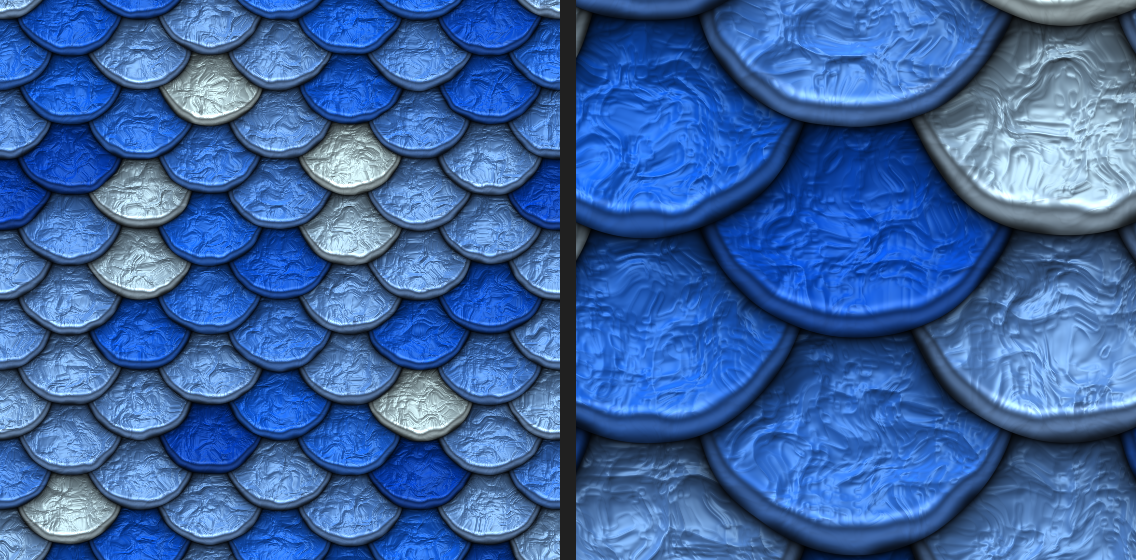
Left, the full canvas; right, a detail of the centre.
A Shadertoy shader for this pattern:

```glsl
// Overlapping glazed blue fish-scale tiles with hammered faces and rounded rims.

const float COLUMNS   = 8.0;    // staggered columns; rows are half a unit apart
const float RADIUS    = 0.785;  // tile radius in column widths
const float JITTER    = 0.02;   // placement error of each tile
const float WOBBLE    = 0.035;  // unevenness of the outline
const float RIM_SIDE  = 0.075;  // rim width at the sides
const float RIM_FOOT  = 0.135;  // rim width at the lowest point
const float BUMP      = 0.065;  // strength of the hammered relief
const float DOME      = 0.85;   // curvature of the face
const vec2  GLOSS_DIR = vec2(0.0, -0.42);  // slope that mirrors the light
const vec3  DEEP  = vec3(0.01, 0.22, 0.68);
const vec3  ROYAL = vec3(0.05, 0.33, 0.82);
const vec3  STEEL = vec3(0.31, 0.49, 0.75);
const vec3  PALE  = vec3(0.58, 0.67, 0.70);
const vec3  GAP   = vec3(0.03, 0.07, 0.13);

float hash(vec2 p) {
    vec3 q = fract(p.xyx * 0.1031);
    q += dot(q, q.yzx + 33.33);
    return fract((q.x + q.y) * q.z);
}

// Value noise with a whole number of cells per unit, wrapping at the canvas edge
float noise(vec2 p, float cells) {
    p *= cells;
    float period = COLUMNS * cells;
    vec2 i = floor(p), f = fract(p);
    f = f * f * f * (f * (f * 6.0 - 15.0) + 10.0);
    vec2 a = mod(i, period), b = mod(i + 1.0, period);
    return mix(mix(hash(a), hash(vec2(b.x, a.y)), f.x),
               mix(hash(vec2(a.x, b.y)), hash(b), f.x), f.y);
}

// Creased relief of the glaze
float relief(vec2 p) {
    p += 0.16 * vec2(noise(p, 5.0), noise(p + 3.0, 5.0));
    float height = 0.0, amp = 0.5, cells = 4.0;
    for (int i = 0; i < 4; i++) {
        height += amp * (1.0 - abs(2.0 * noise(p, cells) - 1.0));
        amp *= 0.5;
        cells *= 2.0;
    }
    return height;
}

vec3 glaze(float tone) {
    vec3 c = mix(DEEP, ROYAL, smoothstep(0.0, 0.28, tone));
    c = mix(c, STEEL, smoothstep(0.25, 0.62, tone));
    return mix(c, PALE, smoothstep(0.78, 0.95, tone));
}

// q: position from the tile centre, d: signed distance to its outline
vec3 shadeTile(vec2 q, float d, float tone, vec2 slope, float grain) {
    vec3 base = glaze(tone);
    float down = clamp(-q.y / max(length(q), 0.001), 0.0, 1.0);
    float rimWidth = mix(RIM_SIDE, RIM_FOOT, down * down);
    float t = -d / rimWidth + 0.35 * (grain - 0.5);

    // Face: soft vertical gradient, relief and broken gloss
    vec2 tilt = q * DOME + slope * BUMP;
    vec2 off = tilt - GLOSS_DIR;
    float gloss = exp(-9.0 * dot(off, off));
    float light = mix(0.84, 1.0, smoothstep(0.2, -0.45, q.y));
    light += 0.035 * dot(slope, vec2(0.35, -0.8));
    vec3 face = base * light + gloss * mix(0.13, 0.36, tone) * vec3(0.9, 1.0, 0.98);

    // Rim: duller side wall that rolls off into the gap
    vec3 grey = vec3(dot(base, vec3(0.3, 0.5, 0.2)));
    vec3 rim = mix(base, grey, 0.22) * (0.82 + 0.015 * dot(slope, vec2(0.3, -0.6)));
    rim += 0.07 * down * exp(-pow((t - 0.5) / 0.2, 2.0));
    rim *= mix(0.2, 1.0, smoothstep(-0.1, 0.45, t));
    vec3 col = mix(rim, face, smoothstep(0.75, 1.05, t));

    // Crease before the rim and bright line along the edge of the face
    col *= 1.0 - 0.22 * exp(-pow((t - 0.78) / 0.13, 2.0));
    float edge = exp(-pow((t - 1.1) / 0.14, 2.0));
    return col + edge * down * down * mix(0.15, 0.38, tone) * (0.45 + 0.8 * grain);
}

void mainImage(out vec4 fragColor, in vec2 fragCoord) {
    vec2 p = COLUMNS * fragCoord / iResolution.xy;
    float pixel = COLUMNS / iResolution.y;

    // Surface detail shared by all tiles
    vec2 e = vec2(0.012, 0.0);
    float h = relief(p);
    vec2 slope = vec2(relief(p + e.xy) - h, relief(p + e.yx) - h) / e.x;
    float grain = noise(p, 6.0);
    float wobble = WOBBLE * (noise(p + 1.7, 3.0) - 0.5);

    // Paint rows from the lowest upward, each shading the ones beneath
    vec3 col = GAP;
    float firstRow = floor(2.0 * p.y) - 2.0;
    for (int k = 0; k < 7; k++) {
        float row = firstRow + float(k);
        float shift = 1.0 - mod(row, 2.0);
        float column = 2.0 * floor((p.x - shift) * 0.5 + 0.5) + shift;
        vec2 id = mod(vec2(column, row), vec2(COLUMNS, 2.0 * COLUMNS));
        vec2 offset = JITTER * (vec2(hash(id + 41.0), hash(id + 73.0)) - 0.5);
        vec2 q = p - vec2(column, 0.5 * row) - offset;
        float d = length(q) - RADIUS + wobble;
        float away = max(d, 0.0);
        col *= 1.0 - 0.55 * exp(-away / 0.035) - 0.32 * exp(-away / 0.14);
        vec3 tile = shadeTile(q, d, hash(id + 17.0), slope, grain);
        col = mix(col, tile, smoothstep(0.7 * pixel, -0.7 * pixel, d));
    }
    fragColor = vec4(clamp(col, 0.0, 1.0), 1.0);
}
```
